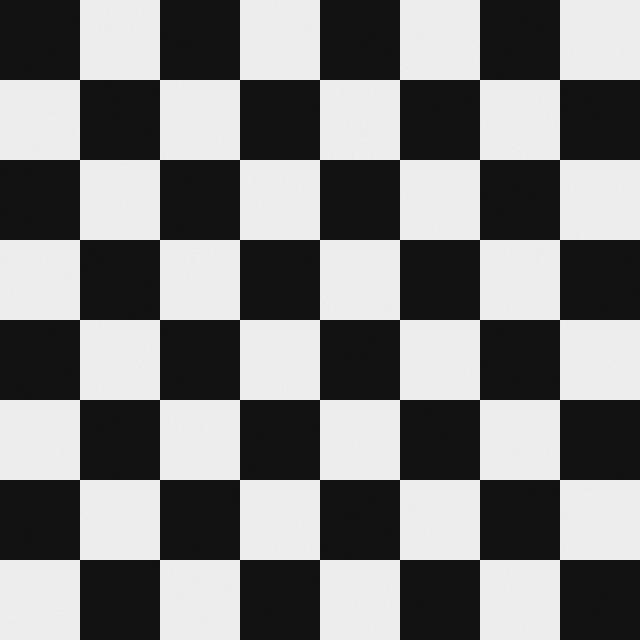
Give the GLSL for this pattern, as a WebGL 2 fragment shader.

```glsl
#version 300 es
precision highp float;
// Black and white checkerboard, eight squares each way, with a faint paper grain.

uniform vec2 u_resolution;
out vec4 fragColor;

const float SQUARES = 8.0;
const vec3 BLACK = vec3(0.07);
const vec3 WHITE = vec3(0.93);
const float BLACK_GRAIN = 0.012;
const float WHITE_GRAIN = 0.022;

vec2 hash2(vec2 p) {
    vec3 q = fract(p.xyx * vec3(0.1031, 0.1030, 0.0973));
    q += dot(q, q.yzx + 33.33);
    return fract((q.xx + q.yz) * q.zy);
}

// Distance to the nearest scattered point; wraps after one canvas.
float cellular(vec2 uv, float count) {
    vec2 p = uv * count;
    vec2 cell = floor(p);
    float nearest = 2.0;
    for (int y = -1; y <= 1; y++) {
        for (int x = -1; x <= 1; x++) {
            vec2 neighbour = cell + vec2(x, y);
            vec2 point = neighbour + hash2(mod(neighbour, count));
            nearest = min(nearest, distance(p, point));
        }
    }
    return nearest;
}

// Fine and coarse grain, centred near zero.
float paperGrain(vec2 uv) {
    float fine = cellular(uv, 320.0) - 0.5;
    float coarse = cellular(uv, 120.0) - 0.5;
    return 0.75 * fine + 0.25 * coarse;
}

// Smoothed square wave, +1 and -1 in alternate unit steps.
vec2 squareWave(vec2 p, vec2 halfPixel) {
    vec2 edgeDistance = 0.5 - abs(mod(p + 0.5, 2.0) - 1.0);
    return clamp(edgeDistance / halfPixel, -1.0, 1.0);
}

// 1 on light squares, 0 on dark ones; the lower left square is light.
float checker(vec2 uv, float squares, vec2 pixel) {
    vec2 wave = squareWave(uv * squares, 0.5 * squares * pixel);
    return 0.5 + 0.5 * wave.x * wave.y;
}

void main() {
    vec2 uv = gl_FragCoord.xy / u_resolution;
    float light = checker(uv, SQUARES, 1.0 / u_resolution);

    // Flat squares, then grain that shows more on the light ones.
    vec3 color = mix(BLACK, WHITE, light);
    color += paperGrain(uv) * mix(BLACK_GRAIN, WHITE_GRAIN, light);

    fragColor = vec4(color, 1.0);
}
```
